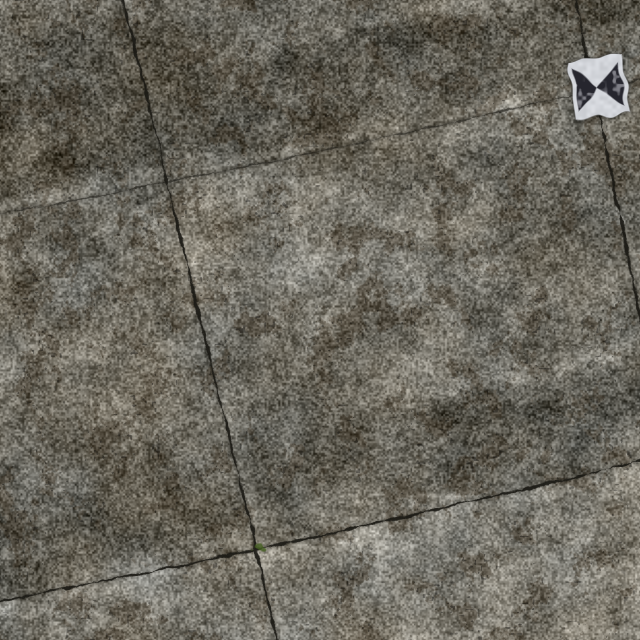
Reproduce this texture procedurally as a Shadertoy shader.

```glsl
// Weathered concrete slabs with dark skewed joints, moss stains and a small paper survey target.
#define JOINT_WIDTH 0.0024
#define JOINT_WOBBLE 0.009
#define GRAIN 0.43
#define BLOTCH 0.40
#define STREAK 0.23
#define BASE_TONE 0.468
#define JOINT_COLOR vec3(0.10, 0.095, 0.075)
#define STAIN_COLOR vec3(0.27, 0.235, 0.18)
#define MOSS_COLOR vec3(0.27, 0.37, 0.13)
#define PAPER_COLOR vec3(0.82, 0.83, 0.85)
#define INK_COLOR vec3(0.15, 0.15, 0.18)
#define TARGET_CENTER vec2(0.935, 0.137)

float hash(vec2 p) {
    vec3 h = fract(p.xyx * vec3(0.1031, 0.1030, 0.0973));
    h += dot(h, h.yzx + 33.33);
    return fract((h.x + h.y) * h.z);
}

float noise(vec2 p) {
    vec2 i = floor(p), f = fract(p);
    f = f * f * (3.0 - 2.0 * f);
    return mix(mix(hash(i), hash(i + vec2(1, 0)), f.x),
               mix(hash(i + vec2(0, 1)), hash(i + vec2(1, 1)), f.x), f.y);
}

// Layered noise; a higher gain gives a rougher result
float fbm(vec2 p, float gain) {
    float sum = 0.0, total = 0.0, weight = 1.0;
    for (int i = 0; i < 5; i++) {
        sum += weight * noise(p);
        total += weight;
        p = mat2(1.6, 1.2, -1.2, 1.6) * p + 17.3;
        weight *= gain;
    }
    return sum / total;
}

// Slab coordinates: joints lie on the integers, with slight perspective.
vec2 slabSpace(vec2 q) {
    float s = (q.x - 0.193 - 0.241 * q.y) / (0.706 - 0.036 * q.y);
    float t = (q.y - 0.335 + 0.211 * q.x - 0.007 * sin(3.14159 * q.x)) / (0.605 - 0.009 * q.x);
    return vec2(s, t);
}

// Bell curve around zero
float bell(float x, float width) {
    return exp(-x * x / (width * width));
}

// Mottled concrete tone, streaked along the slabs
vec3 concrete(vec2 q, vec2 slab) {
    vec2 cell = floor(slab), f = fract(slab);
    float streak = fbm(slab * vec2(3.5, 10.0) + 4.0, 0.6);
    float blotch = fbm(q * 20.0 + 30.0, 0.75);
    float grain = noise(q * 330.0) * 0.65 + noise(q * 190.0 + 9.0) * 0.35;
    float warped = f.y + 0.25 * (streak - 0.5);

    float tone = BASE_TONE + STREAK * (streak - 0.5) + BLOTCH * (blotch - 0.5) + GRAIN * (grain - 0.5);
    tone += 0.03 * cell.y - 0.02 * abs(cell.x);
    tone -= 0.075 * smoothstep(0.4, 0.8, warped) * (1.0 - smoothstep(0.9, 1.0, f.y));
    tone += 0.10 * bell(f.y - 0.69 - 0.08 * (blotch - 0.5), 0.022)
          * smoothstep(0.15, 0.6, f.x) * step(0.0, cell.x);

    // Slight warm drift over the grey
    float warmth = fbm(q * 9.0 + 71.0, 0.6) - 0.5;
    vec3 color = tone + vec3(0.004, -0.008, -0.047) + warmth * vec3(0.04, 0.0, -0.05);

    // Brown growth, densest near the slab middle
    float patches = fbm(q * vec2(26.0, 24.0) + 52.0, 0.7);
    float middle = bell(length((q - vec2(0.575, 0.46)) * vec2(1.0, 0.7)), 0.06);
    float stain = smoothstep(0.57, 0.68, patches + 0.10 * middle);
    color = mix(color, STAIN_COLOR + 0.3 * (grain - 0.5), 0.5 * stain);

    // Scattered fine pits
    float pits = smoothstep(0.80, 0.95, noise(q * 210.0 + 5.0)) * smoothstep(0.4, 0.6, patches);
    return color * (1.0 - 0.35 * pits);
}

// Pale worn rims and ragged dark gaps
vec3 addJoints(vec3 color, vec2 q, vec2 slab, float px) {
    vec2 wobble = JOINT_WOBBLE * (vec2(fbm(q * 36.0, 0.7), fbm(q * 36.0 + 60.0, 0.7)) - 0.5);
    vec2 offset = (slab - round(slab)) * vec2(0.686, 0.592) + wobble;
    vec2 d = abs(offset);
    float faint = 1.0 - step(0.5, slab.y);
    float side = mix(-0.012, 0.010, faint);
    float rim = max(0.7 * bell(offset.x - 0.008, 0.010), bell(offset.y + side, 0.014));
    color += 0.11 * rim * smoothstep(0.3, 0.65, fbm(q * 18.0 + 11.0, 0.6));

    vec2 width = JOINT_WIDTH * vec2(1.0, 1.0 - 0.35 * faint);
    width *= 0.1 + 1.4 * vec2(noise(q * 75.0), noise(q * 75.0 + 80.0));
    vec2 gap = 1.0 - smoothstep(width - px, width + px, d);
    vec2 shade = exp(-d / 0.003) * 0.4;
    gap = max(gap * vec2(0.92, 0.92 - 0.3 * faint), shade);
    return mix(color, JOINT_COLOR, max(gap.x, gap.y));
}

// Crumpled paper square with two dark triangles meeting at its centre
vec3 addTarget(vec3 color, vec2 q, float px) {
    vec2 m = q - TARGET_CENTER;
    m = vec2(dot(m, vec2(0.99, -0.13)), dot(m, vec2(0.15, 0.99)));
    m += 0.009 * (vec2(noise(q * 45.0), noise(q * 45.0 + 20.0)) - 0.5);
    vec2 a = abs(m);
    float edge = max(a.x - 0.043, a.y - 0.046);
    float bow = max((a.y - 0.9 * a.x) * 0.74, a.x - 0.036);
    float crease = noise(q * 150.0);
    vec3 ink = INK_COLOR + 0.35 * smoothstep(0.6, 0.95, crease);
    vec3 sheet = mix(ink, PAPER_COLOR + 0.08 * (crease - 0.5), smoothstep(-px, px, bow));
    color *= 1.0 - 0.4 * exp(-max(edge, 0.0) / 0.003);
    return mix(sheet, color, smoothstep(-px, px, edge));
}

void mainImage(out vec4 fragColor, in vec2 fragCoord) {
    vec2 q = fragCoord / iResolution.xy;
    q.y = 1.0 - q.y;
    float px = 1.0 / iResolution.y;
    vec2 slab = slabSpace(q);
    vec3 color = addJoints(concrete(q, slab), q, slab, px);
    // Moss tuft at the lower joint crossing
    float tuft = length((q - vec2(0.408, 0.856)) * vec2(0.8, 1.2)) + 0.012 * (noise(q * 150.0) - 0.5);
    color = mix(color, MOSS_COLOR, 0.8 * (1.0 - smoothstep(0.004, 0.009, tuft)));
    fragColor = vec4(clamp(addTarget(color, q, px), 0.0, 1.0), 1.0);
}
```
